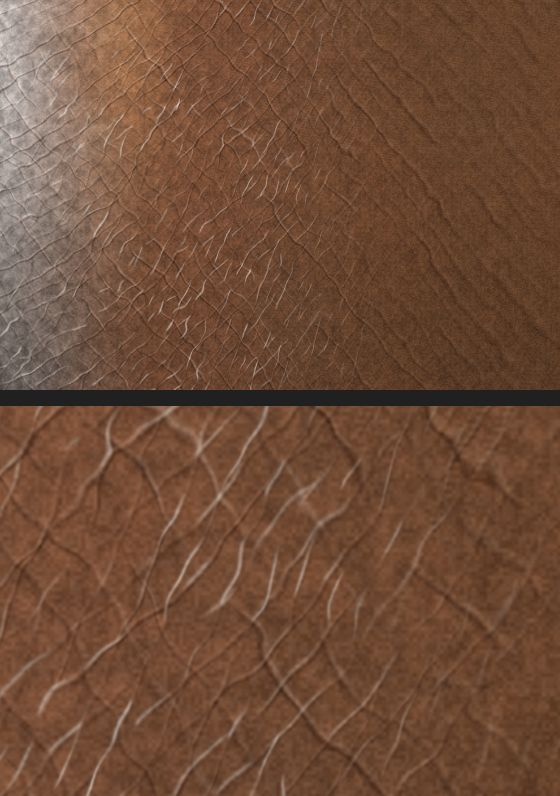
Top: the whole. Bottom: its middle third, enlarged.
Reproduce this texture procedurally as a WebGL 1 fragment shader.

```glsl
precision highp float;
uniform vec2 u_resolution;

float hash(vec2 p) {
  return fract(sin(dot(p, vec2(127.1, 311.7))) * 43758.5453);
}

float noise(vec2 p) {
  vec2 i = floor(p), f = fract(p);
  f = f * f * (3.0 - 2.0 * f);
  return mix(mix(hash(i), hash(i + vec2(1.0, 0.0)), f.x),
             mix(hash(i + vec2(0.0, 1.0)), hash(i + vec2(1.0, 1.0)), f.x), f.y);
}

float fbm(vec2 p) {
  float sum = 0.0, gain = 0.5;
  for (int i = 0; i < 4; i++) {
    sum += gain * noise(p);
    p = mat2(1.6, 1.2, -1.2, 1.6) * p + 3.7;
    gain *= 0.5;
  }
  return sum;
}

// One family of creases along level sets: x = groove, y = lit lip, z = broken glint
vec3 creases(float level, float along, vec2 p, float freq, float blur, float seed) {
  float v = level * freq + 0.9 * (noise(p * 4.0 + seed) - 0.5)
          + 0.45 * (noise(p * 14.0 + seed) - 0.5) + 0.25 * (noise(p * 40.0 + seed) - 0.5);
  float id = floor(v);
  float d = (fract(v) - 0.5 - 0.4 * (hash(vec2(id, seed)) - 0.5)) / freq;
  float width = 0.0024 + 0.0045 * blur;
  float depth = mix(0.4, 1.0, hash(vec2(id, seed + 5.0)))
              * smoothstep(0.1, 0.65, noise(vec2(id * 7.3 + seed, along * 11.0)));
  float groove = exp(-d * d / (width * width));
  float e = (d - 1.7 * width) / (width * 1.05);
  float lip = exp(-e * e);
  float glint = lip * smoothstep(0.5, 0.8, noise(vec2(id * 3.1 + seed, along * 26.0)));
  return vec3(groove * depth, lip * depth, glint);
}

void main() {
  vec2 p = gl_FragCoord.xy / u_resolution.y;
  float x = p.x, y = p.y;
  float blur = smoothstep(0.7, 1.4, x + 0.15 * (y - 0.5));
  float cloud = fbm(p * 4.0) - 0.47;

  // Brown skin, shaded to the right and bottom
  vec3 color = mix(vec3(0.46, 0.3, 0.21), vec3(0.39, 0.255, 0.165),
                   smoothstep(0.4, 1.2, x));
  color *= mix(0.91, 1.04, smoothstep(0.0, 0.7, y));
  color += vec3(0.03, 0.0, -0.01) * cloud;
  float warm = exp(-pow((x - 0.29 - 0.1 * cloud) / 0.12, 2.0));
  color += vec3(0.15, 0.13, 0.085) * warm * smoothstep(0.1, 1.0, y);

  // Cool light from the left
  float glare = 1.0 - smoothstep(-0.04, 0.39, x + 0.12 * cloud + 0.04 * (y - 0.5));
  vec3 glareColor = mix(vec3(0.40, 0.375, 0.36), vec3(0.77, 0.755, 0.75),
                        smoothstep(-0.1, 0.95, y));
  color = mix(color, glareColor, glare * 0.9);

  // Crossing creases, the rising ones flatter to the left
  float bend = x * x;
  vec3 falling = creases(0.77 * x + 0.64 * y, 0.64 * x - 0.77 * y, p, 21.0, blur, 1.0);
  vec3 rising = creases(0.85 * y - 0.38 * x - 0.45 * bend, x + 0.6 * y, p, 25.0, blur, 17.0);
  vec3 steep = creases(0.55 * y - 0.65 * x - 0.5 * bend, 0.5 * x + y, p, 22.0, blur, 41.0);
  float center = 1.0 - smoothstep(0.55, 1.05, x);
  float leftSide = 1.0 - smoothstep(0.15, 0.45, x);
  float groove = falling.x * mix(1.0, 0.6, leftSide)
               + rising.x * mix(0.3, 0.9, center) + steep.x * 0.6 * center;
  float lip = falling.y * 0.75 + rising.y * mix(0.25, 0.8, center) + steep.y * 0.6 * center;
  float contrast = mix(1.0, 0.45, blur);
  color *= 1.0 - vec3(0.27, 0.32, 0.34) * min(groove, 1.3) * contrast;
  color += vec3(0.09, 0.08, 0.07) * lip * contrast;

  // Broken white glints on the lit lips
  float patches = smoothstep(0.25, 0.6, noise(p * 9.0 + 9.0));
  float glint = (rising.z * 0.7 + steep.z + falling.z * 0.3) * center
              * mix(0.25, 1.0, patches);
  color = mix(color, max(color, vec3(0.76, 0.74, 0.72)) + 0.04,
              clamp(glint * 0.62, 0.0, 0.8));

  // Small facets, pores and grain
  float facets = fbm(p * vec2(62.0, 52.0)) - 0.47;
  float pores = noise(p * 130.0) - 0.5;
  color *= 1.0 + facets * mix(0.34, 0.2, blur) + pores * mix(0.12, 0.08, blur);
  color += glare * 0.12 * facets;
  color += 0.075 * (noise(p * 300.0 + 30.0) - 0.5);

  gl_FragColor = vec4(clamp(color, 0.0, 1.0), 1.0);
}
```
